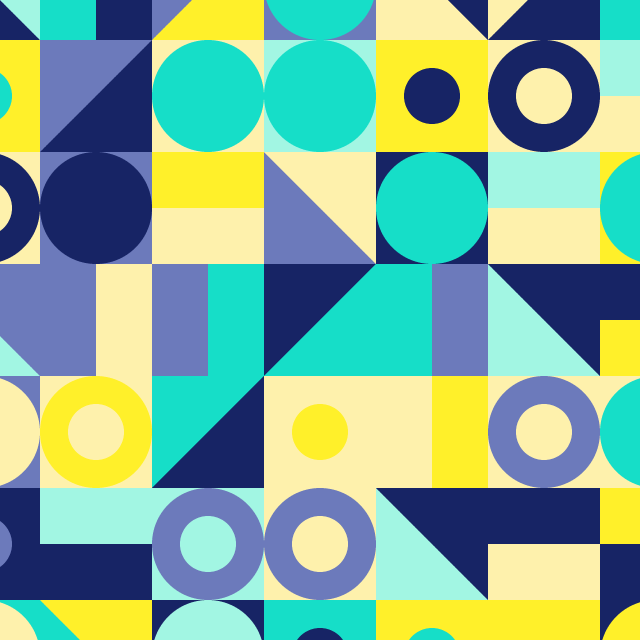
This pattern is drawn by a Shadertoy shader. Its source:

```glsl
// Geometric tile mosaic: circles, rings, dots, halves and diagonals in six flat colours.

const float CELL_SIZE   = 0.175;        // tile edge, in canvas heights
const vec2  GRID_ORIGIN = vec2(0.0625); // corner of the first whole tile
const float JITTER      = 0.6;          // 0 = evenly dealt tiles, 1 = fully random
const int   SEED        = 23;
const int   SAMPLES     = 4;            // antialiasing samples per axis

const float DISC_RADIUS = 0.5;          // in tile edges
const float DOT_RADIUS  = 0.25;

const vec3 TEAL       = vec3(0.085, 0.870, 0.785);
const vec3 MINT       = vec3(0.635, 0.965, 0.890);
const vec3 NAVY       = vec3(0.090, 0.140, 0.395);
const vec3 CREAM      = vec3(0.998, 0.945, 0.675);
const vec3 PERIWINKLE = vec3(0.425, 0.480, 0.733);
const vec3 YELLOW     = vec3(1.000, 0.940, 0.165);
const vec3 PALETTE[6] = vec3[6](TEAL, MINT, NAVY, CREAM, PERIWINKLE, YELLOW);

// Upper bounds of the cumulative shares
const float COLOUR_SHARE[6] = float[6](0.14, 0.28, 0.51, 0.72, 0.86, 1.0);
const float SHAPE_SHARE[5]  = float[5](0.28, 0.50, 0.70, 0.86, 1.0);

// Integer hash, three values in 0..1
vec3 hash3(ivec3 key) {
    uvec3 v = uvec3(key + 512) * 1664525u + 1013904223u;
    v.x += v.y * v.z; v.y += v.z * v.x; v.z += v.x * v.y;
    v ^= v >> 16u;
    v.x += v.y * v.z; v.y += v.z * v.x; v.z += v.x * v.y;
    return vec3(v >> 8u) / 16777216.0;
}

int pickColour(float u) {
    int i = 0;
    while (i < 5 && u > COLOUR_SHARE[i]) i++;
    return i;
}

int pickShape(float u) {
    int i = 0;
    while (i < 4 && u > SHAPE_SHARE[i]) i++;
    return i;
}

// Signed distance of a tile shape; p runs from -0.5 to 0.5
float tileShape(int shape, vec2 p, vec3 turn) {
    float r = length(p);
    if (shape == 0) return turn.x < 0.5 ? p.x : p.y;                // half
    if (shape == 1) return turn.y < 0.5 ? p.x + p.y : p.x - p.y;    // diagonal
    if (shape == 2) return r - DOT_RADIUS;                          // dot
    if (shape == 3) return r - DISC_RADIUS;                         // disc
    return max(r - DISC_RADIUS, DOT_RADIUS - r);                    // ring
}

vec3 mosaic(vec2 uv) {
    vec2 grid = (uv - GRID_ORIGIN) / CELL_SIZE;
    vec2 cell = floor(grid);
    vec2 p = grid - cell - 0.5;

    // Low-discrepancy dealing keeps the shares steady, the hash breaks its order
    vec3 noise = hash3(ivec3(cell, SEED));
    vec3 turn  = hash3(ivec3(cell, SEED + 1));
    vec3 deal  = fract(cell.x * vec3(0.755, 0.618, 0.414)
                     + cell.y * vec3(0.570, 0.326, 0.732)
                     + JITTER * noise);

    int ground = pickColour(deal.x);
    int figure = pickColour(deal.y);
    if (figure == ground) figure = (ground + 1 + int(turn.z * 5.0)) % 6;

    float d = tileShape(pickShape(deal.z), p, turn);
    return PALETTE[d < 0.0 ? figure : ground];
}

void mainImage(out vec4 fragColor, in vec2 fragCoord) {
    // Average a regular grid of samples to smooth shape and tile edges alike
    vec3 sum = vec3(0.0);
    for (int j = 0; j < SAMPLES; j++)
    for (int i = 0; i < SAMPLES; i++) {
        vec2 offset = (vec2(i, j) + 0.5) / float(SAMPLES) - 0.5;
        sum += mosaic((fragCoord + offset) / iResolution.y);
    }
    fragColor = vec4(sum / float(SAMPLES * SAMPLES), 1.0);
}
```
